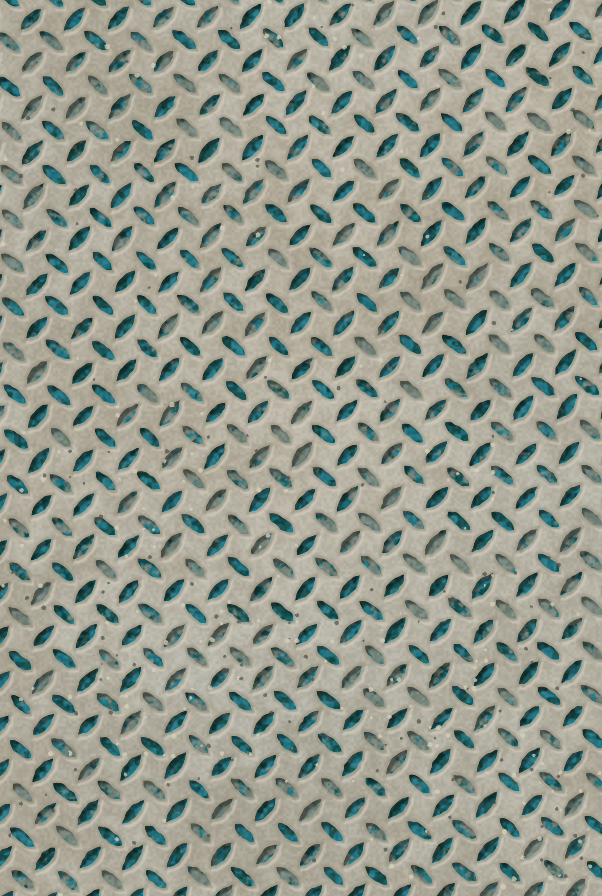
A WebGL 1 fragment shader for this texture:

```glsl
precision highp float;
// Worn tread plate: a slightly turned square lattice of diagonal lugs, with
// pointed ones leaning right and blunter ones leaning left in between.
// Each lug holds patchy teal paint; the bare plate has stains, grain and chips.
uniform vec2 u_resolution;

float hash(vec2 p) {
  vec3 q = fract(p.xyx * 0.1031);
  q += dot(q, q.yzx + 33.33);
  return fract((q.x + q.y) * q.z);
}

float noise(vec2 p) {
  vec2 i = floor(p), f = fract(p);
  f = f * f * (3.0 - 2.0 * f);
  return mix(mix(hash(i), hash(i + vec2(1.0, 0.0)), f.x),
             mix(hash(i + vec2(0.0, 1.0)), hash(i + 1.0), f.x), f.y);
}

float fbm(vec2 p) {
  float sum = 0.0, amp = 0.5;
  for (int i = 0; i < 4; i++) {
    sum += amp * noise(p);
    p = p * 2.03 + 17.3;
    amp *= 0.5;
  }
  return sum / 0.9375;
}

mat2 turn(float a) {
  return mat2(cos(a), -sin(a), sin(a), cos(a));
}

// Approximate distance to a lens; a higher power gives blunter ends
float lens(vec2 p, vec2 size, float power) {
  float t = abs(p.x) / size.x;
  float slope = size.y * power / size.x * pow(t, power - 1.0);
  return (abs(p.y) - size.y * (1.0 - pow(t, power))) / sqrt(1.0 + slope * slope);
}

// Small irregular dots, present in a given fraction of the cells
float specks(vec2 p, float density, float blur) {
  vec2 id = floor(p);
  vec2 center = 0.3 + 0.4 * vec2(hash(id + 3.1), hash(id + 8.7));
  float radius = 0.12 + 0.16 * hash(id + 5.3);
  float dist = length(fract(p) - center) + 0.12 * (noise(p * 7.0) - 0.5);
  return step(hash(id + 41.0), density) * (1.0 - smoothstep(radius - blur, radius + blur, dist));
}

// Bare plate: broad warm and cool stains, then mottling and grain
vec3 plate(vec2 uv) {
  float stain = fbm(uv * 5.0 + 40.0);
  float mottle = fbm(uv * 38.0 + 90.0);
  float grain = noise(uv * 330.0 + 200.0);
  vec3 color = mix(vec3(0.66, 0.635, 0.57), vec3(0.73, 0.72, 0.67),
                   smoothstep(0.25, 0.75, 0.5 * stain + 0.5 * mottle));
  color += vec3(0.02, 0.0, -0.015) * (noise(uv * 3.0 + 70.0) - 0.5);
  return color + 0.07 * (grain - 0.5);
}

void main() {
  vec2 uv = (gl_FragCoord.xy - 0.5 * u_resolution) / u_resolution.y;
  float aa = 20.3 / u_resolution.y;
  vec2 grid = turn(0.018) * uv * 20.3 - vec2(0.05, -0.18);
  grid += 0.06 * (vec2(noise(uv * 9.0 + 11.0), noise(uv * 9.0 + 55.0)) - 0.5);
  vec3 color = plate(uv);

  for (int k = 0; k < 2; k++) {
    float blunt = float(k);
    vec2 shifted = grid - 0.49 * blunt + 0.5;
    vec2 id = floor(shifted) + 60.0 + 100.0 * blunt;
    float wear = hash(id + 7.0), vary = hash(id + 19.0);

    // Lug outline, and the same outline moved toward the light
    mat2 lean = turn(mix(0.82, -0.72, blunt) + 0.12 * (vary - 0.5));
    vec2 cell = fract(shifted) - 0.5 + 0.05 * (vec2(vary, hash(id + 31.0)) - 0.5);
    vec2 size = mix(vec2(0.37, 0.135), vec2(0.33, 0.122), blunt) * (0.94 + 0.12 * vary);
    float power = mix(2.2, 3.6, blunt);
    float rough = 0.035 * (noise(grid * 9.0 + 80.0) - 0.5);
    float d = lens(lean * cell, size, power) + rough;
    float lit = lens(lean * (cell + vec2(-0.055, 0.075)), size, power) + rough;

    // Pale lower lip, soft halo and dirty rim around the hollow
    float lip = (1.0 - smoothstep(0.0, 0.07, abs(lit))) * smoothstep(-0.02, 0.05, d);
    color = mix(color, vec3(0.82, 0.80, 0.75), 0.65 * lip * smoothstep(0.0, 0.05, d - lit));
    color = mix(color, vec3(0.57, 0.55, 0.47), 0.55 * (1.0 - smoothstep(0.0, 0.06 + aa, d)));

    // Paint, rubbed away by a different amount in each lug
    float patchy = fbm(grid * 6.5 + 130.0);
    vec3 paint = mix(vec3(0.10, 0.31, 0.31), vec3(0.15, 0.46, 0.51),
                     smoothstep(0.3, 0.65, noise(grid * 8.0 + 25.0)));
    float loss = smoothstep(0.42, 0.72, patchy + 0.75 * (wear - 0.62) + 0.07 * blunt);
    vec3 fill = mix(paint, vec3(0.52, 0.54, 0.49), 0.85 * loss);
    fill += 0.12 * (noise(uv * 300.0 + 310.0) - 0.5);

    // Shadow inside the edge facing the light
    float shadow = smoothstep(-0.07, 0.01, lit) * smoothstep(0.0, 0.05, lit - d);
    fill *= 1.0 - 0.38 * shadow;
    float inside = 1.0 - smoothstep(-0.5 * aa, 0.5 * aa, d + 0.012);
    color = mix(color, fill, inside);
  }

  // Scattered pale chips, clustered in places, and dark grit
  float cluster = smoothstep(0.5, 0.8, fbm(uv * 6.0 + 160.0));
  float blur = 60.0 / u_resolution.y;
  color = mix(color, vec3(0.84, 0.82, 0.73), 0.75 * specks(uv * 95.0 + 300.0, 0.012 + 0.08 * cluster, blur));
  color = mix(color, vec3(0.27, 0.28, 0.24), 0.65 * specks(uv * 110.0 + 500.0, 0.01 + 0.04 * cluster, blur));

  gl_FragColor = vec4(clamp(color, 0.0, 1.0), 1.0);
}
```
